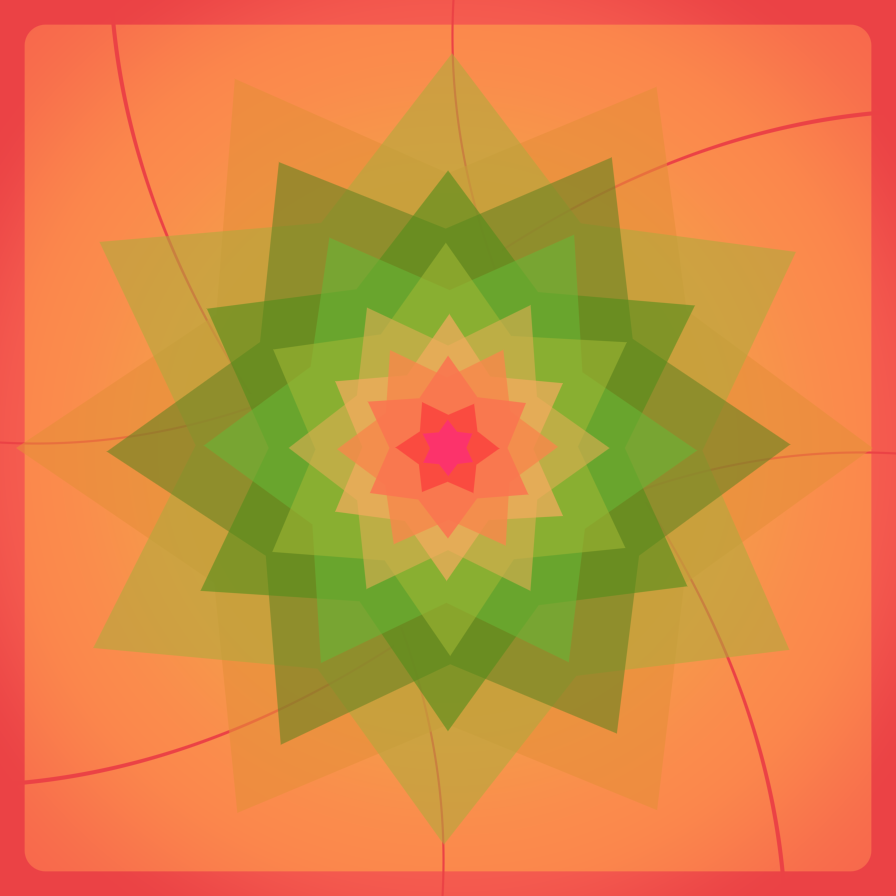
Reproduce this background procedurally as a WebGL 2 fragment shader.

```glsl
#version 300 es
precision highp float;
// A layered flower of twelve translucent six-pointed stars on a glowing rounded panel.
// Each star is a slightly uneven polygon found by angular sector; curved veins
// repeat by quarter turns beneath the petals.
uniform vec2 u_resolution;
out vec4 fragColor;

const float SECTOR = 3.14159265 / 6.0;

float coverage(float dist, float pixel) {
  return smoothstep(0.75 * pixel, -0.75 * pixel, dist);
}

float roundedBox(vec2 p, float halfSize, float radius) {
  vec2 d = abs(p) - halfSize + radius;
  return length(max(d, 0.0)) + min(max(d.x, d.y), 0.0) - radius;
}

// Corner k of a star: tips and notches alternate, layers are offset by one step
vec2 starCorner(float k, float layer, float radius) {
  k = mod(k, 12.0);
  float reach = mod(k + layer, 2.0) < 0.5 ? 1.0 : 0.64;
  reach *= 1.0 + 0.018 * sin(layer * 3.7 + k * 2.3);
  return radius * reach * vec2(cos(k * SECTOR), sin(k * SECTOR));
}

// Signed distance to the edge that spans the sector holding p
float starDistance(vec2 p, float layer, float radius) {
  float tilt = 0.012 * sin(layer * 2.1);
  p = mat2(cos(tilt), sin(tilt), -sin(tilt), cos(tilt)) * p;
  float k = floor(atan(p.y, p.x) / SECTOR);
  vec2 a = starCorner(k, layer, radius);
  vec2 edge = normalize(starCorner(k + 1.0, layer, radius) - a);
  return dot(p - a, vec2(edge.y, -edge.x));
}

// Distance to the parabola y = top - bend * (x - peak)^2
float arcDistance(vec2 p, float top, float bend, float peak) {
  float x = p.x - peak;
  float slope = 2.0 * bend * x;
  return abs(p.y - top + bend * x * x) / sqrt(1.0 + slope * slope);
}

void main() {
  float scale = min(u_resolution.x, u_resolution.y);
  vec2 p = (gl_FragCoord.xy - 0.5 * u_resolution) / scale;
  float pixel = 1.0 / scale;
  float r = length(p);

  // Red frame and glowing orange panel
  vec3 color = mix(vec3(0.96, 0.36, 0.31), vec3(0.92, 0.26, 0.27), smoothstep(0.46, 0.62, r));
  vec3 panel = mix(vec3(0.96, 0.61, 0.29), vec3(0.985, 0.54, 0.30), smoothstep(0.28, 0.47, r));
  panel = mix(panel, vec3(0.97, 0.41, 0.30), smoothstep(0.44, 0.68, r));
  color = mix(color, panel, coverage(roundedBox(p, 0.4725, 0.0234), pixel));

  // Broad and fine veins, turned four times
  vec2 q = p;
  for (int i = 0; i < 4; i++) {
    float broad = arcDistance(q, 0.377, 0.66, 0.547) - mix(0.0012, 0.0023, smoothstep(0.1, 0.45, q.x));
    float fine = arcDistance(q, -0.005, 0.7, 0.46) - 0.0012;
    float vein = max(coverage(broad, pixel) * step(0.06, q.x),
                     coverage(fine, pixel) * step(0.2, q.x));
    color = mix(color, vec3(0.92, 0.26, 0.27), vein);
    q = vec2(-q.y, q.x);
  }

  // Petal colour and star radius, outermost first
  vec4 petals[12] = vec4[12](
    vec4(0.90, 0.555, 0.22, 0.474), vec4(0.70, 0.66, 0.23, 0.448),
    vec4(0.41, 0.51, 0.13, 0.376), vec4(0.32, 0.55, 0.10, 0.314),
    vec4(0.41, 0.71, 0.21, 0.274), vec4(0.62, 0.71, 0.20, 0.228),
    vec4(0.86, 0.68, 0.32, 0.181), vec4(0.96, 0.67, 0.37, 0.147),
    vec4(0.965, 0.53, 0.29, 0.125), vec4(0.98, 0.46, 0.31, 0.102),
    vec4(0.98, 0.29, 0.25, 0.058), vec4(0.99, 0.20, 0.42, 0.032));
  for (int i = 0; i < 12; i++) {
    float layer = float(i);
    float opacity = mix(0.6, 1.0, smoothstep(5.0, 11.0, layer));
    float star = coverage(starDistance(p, layer, petals[i].w), pixel);
    color = mix(color, petals[i].rgb, opacity * star);
  }

  fragColor = vec4(color, 1.0);
}
```
